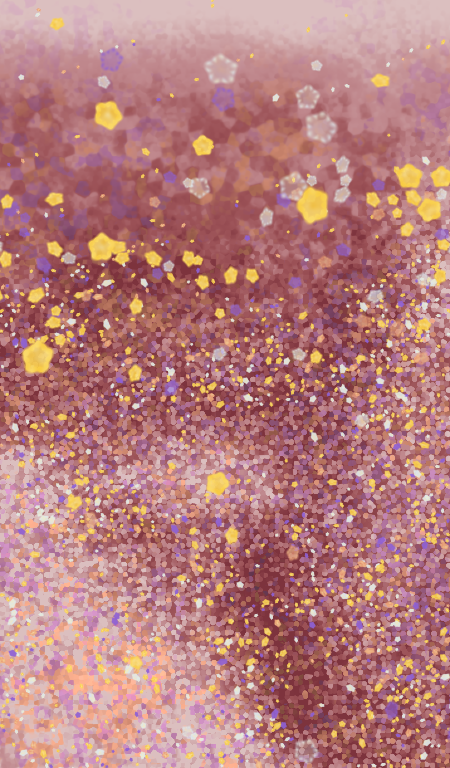
This texture is drawn by a Shadertoy shader. Its source:

```glsl
// Rose-pink glitter folds with a shallow focus: crisp grains below, soft gold bokeh above.

const vec3 SHADOW = vec3(0.49, 0.20, 0.24);
const vec3 ROSE   = vec3(0.61, 0.32, 0.34);
const vec3 PINK   = vec3(0.75, 0.53, 0.55);
const vec3 PALE   = vec3(0.86, 0.75, 0.75);
const vec3 COPPER = vec3(0.79, 0.51, 0.38);
const vec3 MAUVE  = vec3(0.62, 0.38, 0.60);
const vec3 GOLD   = vec3(0.97, 0.79, 0.25);
const vec3 LEMON  = vec3(1.00, 0.95, 0.68);
const vec3 ICE    = vec3(0.86, 0.91, 0.95);
const vec3 VIOLET = vec3(0.56, 0.38, 0.83);

const float FINE_CELLS = 92.0;    // grains across the canvas width
const float COARSE_CELLS = 36.0;
const float FINE_CONTRAST = 0.85;
const float COARSE_CONTRAST = 0.50;

vec3 hash3(vec2 p) {
    vec3 q = vec3(dot(p, vec2(127.1, 311.7)), dot(p, vec2(269.5, 183.3)), dot(p, vec2(419.2, 371.9)));
    return fract(sin(q) * 43758.5453);
}

float noise(vec2 p) {
    vec2 i = floor(p), f = fract(p);
    f = f * f * (3.0 - 2.0 * f);
    return mix(mix(hash3(i).x, hash3(i + vec2(1, 0)).x, f.x),
               mix(hash3(i + vec2(0, 1)).x, hash3(i + vec2(1, 1)).x, f.x), f.y);
}

float blob(vec2 p, vec2 centre, vec2 radius) {
    vec2 d = (p - centre) / radius;
    return exp(-dot(d, d));
}

// Random values per grain; a higher crispness gives harder facet edges.
vec3 facets(vec2 p, float crispness) {
    vec2 cell = floor(p);
    vec3 sum = vec3(0.0);
    float total = 1e-5;
    for (int y = -1; y <= 1; y++)
    for (int x = -1; x <= 1; x++) {
        vec2 id = cell + vec2(x, y);
        vec2 d = p - id - 0.15 - 0.7 * hash3(id + 17.0).xy;
        float w = exp(-crispness * dot(d, d));
        sum += w * hash3(id);
        total += w;
    }
    return sum / total;
}

// Light and shade of the folds, 0 dark to 1 pale.
float foldTone(vec2 p) {
    p += 0.07 * (vec2(noise(p * 6.0), noise(p * 6.0 + 40.0)) - 0.5);
    float t = 0.38 + 0.24 * (noise(p * 4.5) - 0.5);
    t += 0.62 * smoothstep(1.42, 1.70, p.y);
    t += 0.58 * smoothstep(-0.15, 0.22, 0.75 - p.y - 1.05 * p.x);
    t += 0.34 * blob(p, vec2(1.02, 1.08), vec2(0.17, 0.33));
    t += 0.20 * blob(p, vec2(0.90, 0.68), vec2(0.14, 0.25));
    t += 0.38 * blob(p, vec2(0.46, 0.63), vec2(0.17, 0.08));
    t += 0.26 * blob(p, vec2(0.06, 0.66), vec2(0.20, 0.10));
    t += 0.16 * blob(p, vec2(0.85, 1.42), vec2(0.24, 0.15));
    t -= 0.20 * blob(p, vec2(0.22, 1.08), vec2(0.26, 0.18));
    t -= 0.16 * blob(p, vec2(0.78, 1.02), vec2(0.12, 0.25));
    t -= 0.14 * blob(p, vec2(0.40, 0.81), vec2(0.25, 0.08));
    t -= 0.34 * blob(p, vec2(0.58 + 0.25 * (0.42 - p.y), 0.42), vec2(0.08, 0.10));
    t -= 0.22 * blob(p, vec2(0.66 + 0.3 * (0.2 - p.y), 0.20), vec2(0.10, 0.20));
    return t;
}

vec3 ramp(float t) {
    vec3 c = mix(SHADOW, ROSE, smoothstep(0.0, 0.28, t));
    c = mix(c, PINK, smoothstep(0.25, 0.60, t));
    return mix(c, PALE, smoothstep(0.58, 0.95, t));
}

vec3 sparkleColour(float h) {
    vec3 c = h < 0.46 ? GOLD : COPPER * 1.15;
    c = h > 0.60 ? ICE : c;
    return h > 0.85 ? VIOLET : c;
}

// Scattered flakes in a band of heights; bokeh adds beaded rims and clear centres.
void addSparkles(inout vec3 col, vec2 p, float cells, float radius, float share, vec2 band, float blur, float bokeh) {
    vec2 cell = floor(p * cells);
    for (int y = -1; y <= 1; y++)
    for (int x = -1; x <= 1; x++) {
        vec2 id = cell + vec2(x, y);
        vec3 h = hash3(id + cells), k = hash3(id + cells + 73.0);
        vec2 centre = (id + 0.2 + 0.6 * h.xy) / cells;
        float density = share * smoothstep(band.x - 0.15, band.x + 0.15, centre.y);
        density *= 1.0 - smoothstep(band.y - 0.12, band.y + 0.12, centre.y);
        density *= 0.25 + 1.5 * smoothstep(0.25, 0.75, noise(centre * 7.0 + 9.0));
        if (h.z > density) continue;

        vec2 d = p - centre;
        float a = 6.2832 * k.y;
        d = mat2(cos(a), -sin(a), sin(a), cos(a)) * d;
        d.x *= 1.0 + (0.7 - 0.55 * bokeh) * k.z;
        float angle = atan(d.y, d.x + 1e-6);
        float r = radius * (0.5 + 0.5 * k.z);
        float dist = length(d) / r * (1.0 + 0.09 * cos(5.0 * angle + a));
        float edge = max(blur, 0.8 / (r * iResolution.x));
        float fill = 1.0 - smoothstep(1.0 - edge, 1.0 + edge, dist);
        float beads = 0.65 + 0.35 * cos(11.0 * angle);
        float rim = fill * smoothstep(0.5, 0.9, dist) * beads;
        float solid = k.x < 0.46 ? 0.88 : 0.28;
        float alpha = mix(0.92 * fill, fill * solid + 0.45 * rim, bokeh);
        float core = noise(d / r * 2.2 + id) * (1.0 - 0.5 * dist);
        vec3 tint = mix(sparkleColour(k.x), LEMON, 0.75 * clamp(core, 0.0, 1.0) * step(k.x, 0.85));
        col = mix(col, tint, clamp(alpha, 0.0, 1.0));
    }
}

void mainImage(out vec4 fragColor, in vec2 fragCoord) {
    vec2 p = fragCoord / iResolution.x;
    float focus = (1.0 - smoothstep(0.82, 1.30, p.y - 0.25 * smoothstep(0.7, 1.0, p.x)))
                * smoothstep(-0.15, 0.65, p.y + 0.75 * p.x);
    float haze = smoothstep(1.35, 1.65, p.y);

    // Folded cloth of grains
    vec3 fine = facets(p * FINE_CELLS, mix(6.0, 28.0, focus)) - 0.5;
    vec3 coarse = facets(p * COARSE_CELLS, 9.0) - 0.5;
    float tone = foldTone(p);
    tone += FINE_CONTRAST * fine.x * mix(0.12, 0.80, focus);
    tone += COARSE_CONTRAST * coarse.x * mix(0.65, 0.35, focus) * (1.0 - haze);
    vec3 col = ramp(tone);

    // Copper and mauve glints between the pink grains
    float warmth = fine.y * mix(0.3, 0.9, focus) + 0.8 * coarse.y + 0.6 * (noise(p * 5.0 + 20.0) - 0.5);
    float cool = fine.z * mix(0.3, 0.9, focus) + 0.7 * coarse.z + 0.5 * (noise(p * 4.0 + 60.0) - 0.5);
    float lightness = 0.72 + 0.55 * tone;
    col = mix(col, COPPER * lightness, 0.75 * smoothstep(0.08, 0.42, warmth) * (1.0 - haze));
    col = mix(col, MAUVE * lightness, 0.70 * smoothstep(0.16, 0.46, cool) * (1.0 - 0.7 * haze));

    // Flakes, from tiny crisp ones to wide out-of-focus discs
    addSparkles(col, p, 90.0, 0.0062, 0.11, vec2(-0.3, 1.15), 0.25, 0.0);
    addSparkles(col, p, 48.0, 0.0115, 0.10, vec2(-0.3, 1.05), 0.25, 0.0);
    addSparkles(col, p, 28.0, 0.0200, 0.21, vec2(0.95, 1.38), 0.25, 0.5);
    addSparkles(col, p, 15.0, 0.0380, 0.34, vec2(1.23, 1.54), 0.16, 1.0);

    fragColor = vec4(clamp(col, 0.0, 1.0), 1.0);
}
```
